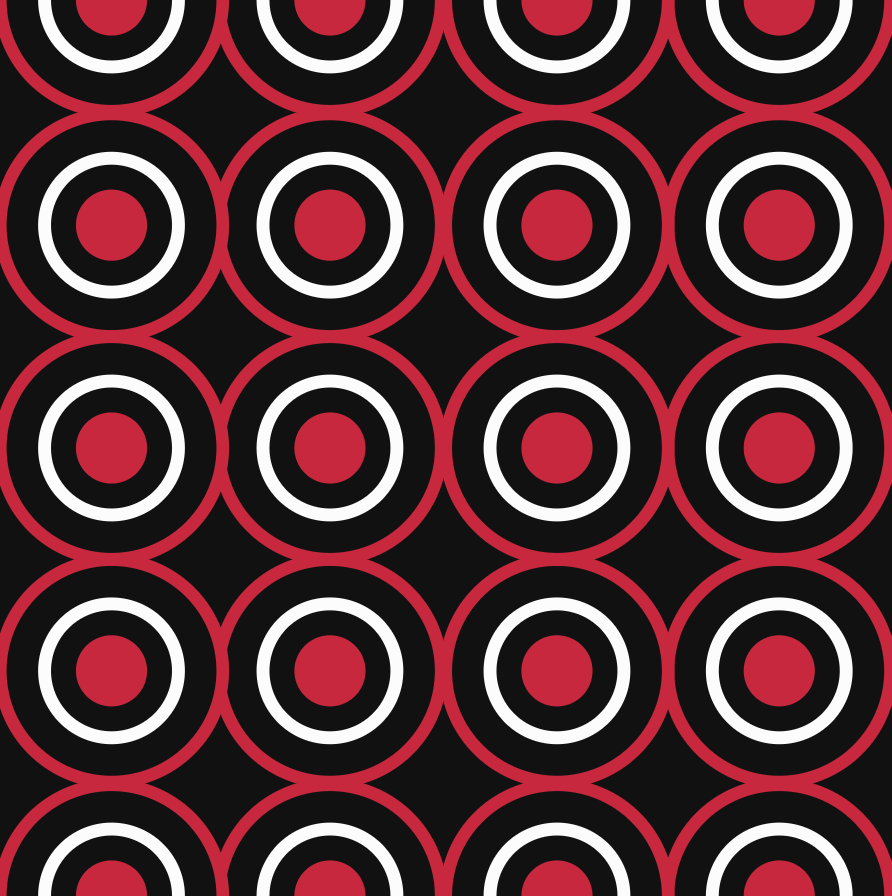
Give the GLSL for this pattern, as a Shadertoy shader.

```glsl
// Red-ringed bullseyes on black, four by four, with slightly uneven spacing.
#define REPEATS 4
#define DISC_RADIUS 0.0397
#define WHITE_RADIUS 0.0747
#define WHITE_HALF_WIDTH 0.0072
#define RIM_INNER 0.1171
#define RIM_OUTER 0.1312
#define COLUMN_SHIFT vec4(0.0, -0.0051, -0.0006, -0.0014)
#define ROW_SHIFT vec4(0.0, 0.0013, 0.0, -0.0013)
#define BLACK vec3(0.068)
#define RED vec3(0.784, 0.155, 0.240)
#define WHITE vec3(0.99)

// Antialiased coverage of a signed distance, negative inside.
float coverage(float dist) {
    return clamp(0.5 - dist * iResolution.y, 0.0, 1.0);
}

// Paints one bullseye over the colour below it; r is the distance to its centre.
vec3 paintBullseye(vec3 color, float r) {
    color = mix(color, RED, coverage(r - RIM_OUTER));
    color = mix(color, BLACK, coverage(r - RIM_INNER));
    color = mix(color, WHITE, coverage(abs(r - WHITE_RADIUS) - WHITE_HALF_WIDTH));
    return mix(color, RED, coverage(r - DISC_RADIUS));
}

void mainImage(out vec4 fragColor, in vec2 fragCoord) {
    vec2 uv = fragCoord / iResolution.xy;
    vec2 aspect = vec2(iResolution.x / iResolution.y, 1.0);
    vec3 color = BLACK;

    // Right to left, so each rim overlaps its right-hand neighbour.
    for (int column = REPEATS - 1; column >= 0; column--) {
        for (int row = 0; row < REPEATS; row++) {
            vec2 center = vec2(float(column) + 0.5, float(row)) / float(REPEATS);
            center += vec2(COLUMN_SHIFT[column], ROW_SHIFT[row]);
            // Shortest offset on the wrapped canvas keeps the edges seamless.
            vec2 offset = uv - center;
            offset -= floor(offset + 0.5);
            color = paintBullseye(color, length(offset * aspect));
        }
    }
    fragColor = vec4(color, 1.0);
}
```
